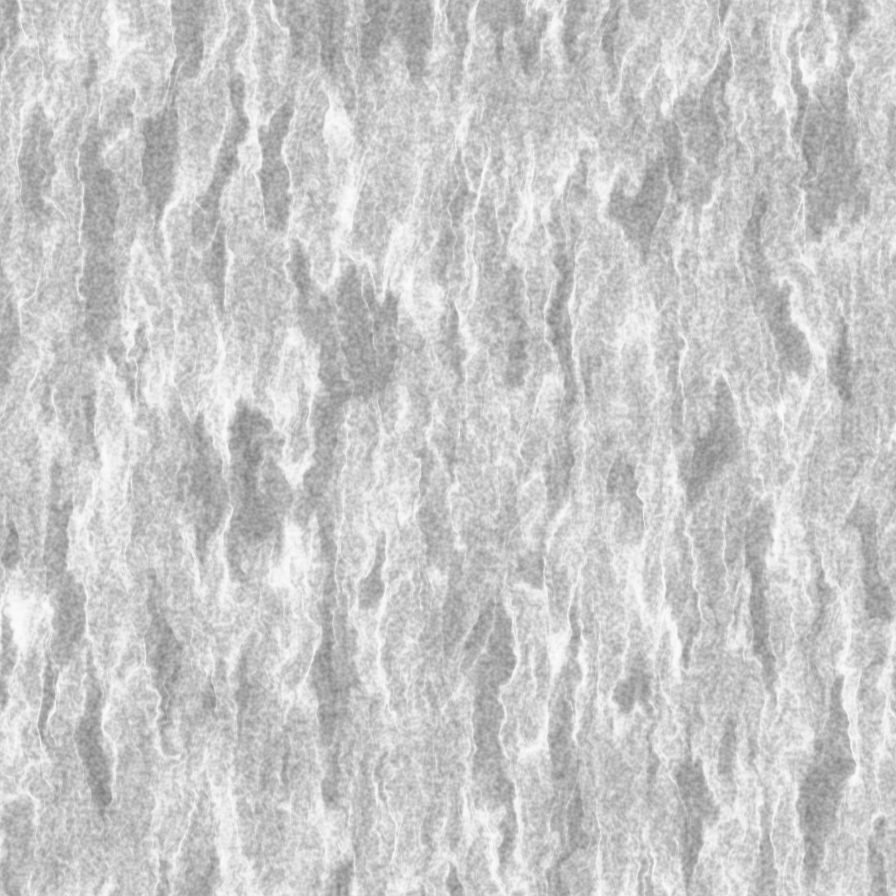
Write a WebGL 1 fragment shader that draws this texture.

```glsl
precision highp float;
// Pale weathered bark: tall grey hollows between ragged white crests, all
// running vertically. Stretched gradient noise is warped for ragged edges,
// folded into thin ridges, cut into hollows and covered with fine grain.

uniform vec2 u_resolution;

vec2 gradient(vec2 cell) {
  vec3 h = fract(cell.xyx * vec3(0.1031, 0.1030, 0.0973));
  h += dot(h, h.yzx + 33.33);
  float angle = 6.2832 * fract((h.x + h.y) * h.z);
  return vec2(cos(angle), sin(angle));
}

// Gradient noise, roughly -0.7 to 0.7
float noise(vec2 p) {
  vec2 i = floor(p);
  vec2 f = p - i;
  vec2 u = f * f * f * (f * (f * 6.0 - 15.0) + 10.0);
  float a = dot(gradient(i), f);
  float b = dot(gradient(i + vec2(1.0, 0.0)), f - vec2(1.0, 0.0));
  float c = dot(gradient(i + vec2(0.0, 1.0)), f - vec2(0.0, 1.0));
  float d = dot(gradient(i + 1.0), f - 1.0);
  return mix(mix(a, b, u.x), mix(c, d, u.x), u.y);
}

float fbm(vec2 p) {
  float sum = 0.0;
  float amp = 1.0;
  for (int i = 0; i < 4; i++) {
    sum += amp * noise(p);
    p = p * 2.03 + 17.3;
    amp *= 0.6;
  }
  return sum;
}

// Thin bright line along the zero crossings of a noise field
float crest(vec2 p, float sharpness) {
  return exp(-abs(noise(p)) * sharpness);
}

// Large ragged displacement plus small frayed edges
vec2 warp(vec2 p) {
  float sway = 0.016 * noise(p * vec2(12.0, 9.0) + 3.0);
  float bend = 0.010 * noise(p * vec2(36.0, 24.0) + 11.0);
  float fray = 0.006 * noise(p * vec2(95.0, 70.0) + 29.0);
  float lift = 0.030 * noise(p * vec2(30.0, 14.0) + 41.0);
  return p + vec2(sway + bend + fray, lift + fray);
}

void main() {
  vec2 uv = gl_FragCoord.xy / u_resolution;
  vec2 p = warp(uv);

  // Hollows with a firm edge, and the white lip around part of them
  float depth = noise(p * vec2(23.0, 5.5) + 7.0)
              + 0.35 * noise(p * vec2(52.0, 15.0) + 19.0);
  float hollow = smoothstep(0.10, 0.24, depth);
  float lip = exp(-abs(depth - 0.07) * 17.0);
  lip *= smoothstep(-0.2, 0.3, noise(p * vec2(17.0, 8.0) + 53.0));

  // Long upright crests and slanted ones that meet in forks
  float upright = crest(p * vec2(21.0, 3.2) + 61.0, 17.0);
  upright *= smoothstep(-0.25, 0.3, noise(p * vec2(9.0, 6.0) + 71.0));
  vec2 leanRight = vec2(p.x - 0.22 * p.y, p.y);
  vec2 leanLeft = vec2(p.x + 0.20 * p.y, p.y);
  float forks = crest(leanRight * vec2(27.0, 7.0) + 83.0, 15.0)
              * smoothstep(-0.05, 0.35, noise(p * vec2(14.0, 7.0) + 91.0));
  forks += crest(leanLeft * vec2(27.0, 7.0) + 97.0, 15.0)
         * smoothstep(-0.05, 0.35, noise(p * vec2(14.0, 7.0) + 103.0));

  // Fine torn fibres, weaker inside the hollows
  float fibres = crest(p * vec2(62.0, 24.0) + 113.0, 8.0)
               + crest(p * vec2(105.0, 52.0) + 127.0, 6.0) - 0.75;
  fibres *= 1.0 - 0.65 * hollow;

  // Soft streaks, coarse mottling and fine grain
  float streaks = fbm(p * vec2(30.0, 4.0) + 131.0);
  float mottle = fbm(uv * vec2(75.0, 58.0) + 149.0);
  float grain = noise(uv * 137.0 + 157.0) + noise(uv * 229.0 + 163.0);

  float tone = 0.765 - 0.115 * hollow;
  tone += 0.17 * lip + 0.19 * upright + 0.16 * forks;
  tone += 0.07 * fibres + 0.10 * streaks + 0.055 * mottle + 0.10 * grain;

  // Compress the brightest crests so they stay just short of white
  float excess = max(tone - 0.87, 0.0);
  tone -= excess - 0.12 * (1.0 - exp(-excess / 0.12));
  gl_FragColor = vec4(vec3(clamp(tone, 0.45, 1.0)), 1.0);
}
```
